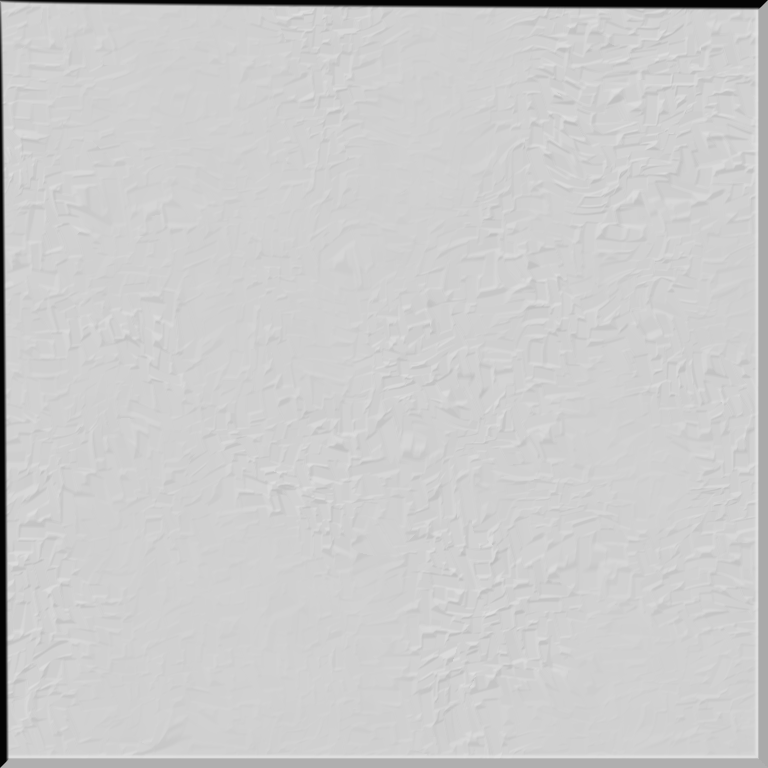
Give the GLSL for this texture, as a WebGL 2 fragment shader.

```glsl
#version 300 es
precision highp float;
// Pale plaster panel with short trowel flakes in low relief and a bevelled rim.

uniform vec2 u_resolution;
out vec4 fragColor;

vec3 hash3(vec2 cell) {
    vec3 p = fract(cell.xyx * vec3(0.1031, 0.1030, 0.0973));
    p += dot(p, p.yxz + 33.33);
    return fract((p.xxy + p.yzz) * p.zyx);
}

float valueNoise(vec2 p) {
    vec2 cell = floor(p);
    vec2 f = fract(p);
    f = f * f * (3.0 - 2.0 * f);
    float low = mix(hash3(cell).x, hash3(cell + vec2(1, 0)).x, f.x);
    float high = mix(hash3(cell + vec2(0, 1)).x, hash3(cell + vec2(1, 1)).x, f.x);
    return mix(low, high, f.y);
}

// Height of overlapping tilted flakes, laid roughly across or upright.
float flakeHeight(vec2 p, float uprightShare) {
    vec2 home = floor(p);
    float height = 0.0;
    for (int y = -2; y <= 2; y++) {
        for (int x = -2; x <= 2; x++) {
            vec2 cell = home + vec2(x, y);
            vec3 place = hash3(cell + 17.0);
            vec3 form = hash3(cell + 91.0);
            float angle = (form.x - 0.5) * 0.6 + 0.12;
            if (place.z < uprightShare) angle += 1.5708;
            vec2 axis = vec2(cos(angle), sin(angle));
            vec2 q = p - cell - place.xy;
            q = vec2(dot(q, axis), dot(q, vec2(-axis.y, axis.x)));
            vec2 halfSize = vec2(0.55 + 0.7 * form.y, 0.22 + 0.2 * form.z);
            vec2 outside = max(abs(q) - halfSize, 0.0);
            vec2 tilt = (hash3(cell + 53.0).xy - 0.5) * vec2(0.16, 0.4);
            float top = 0.16 + 0.22 * form.z + dot(q, tilt);
            height = max(height, top - 0.85 * length(outside));
        }
    }
    return height;
}

void main() {
    vec2 uv = gl_FragCoord.xy / u_resolution;
    float pixel = 1.0 / min(u_resolution.x, u_resolution.y);

    // Relief, lit from the lower right
    vec2 warp = vec2(valueNoise(uv * 13.0), valueNoise(uv * 13.0 + 40.0)) - 0.5;
    vec2 p = (uv + warp * 0.035) * 58.0;
    float upright = clamp(0.2 + 0.6 * valueNoise(uv * 6.0 + 8.0)
        + 0.25 * (0.5 - uv.x) + 0.2 * (0.5 - uv.y), 0.08, 0.9);
    vec2 e = vec2(0.09, 0.0);
    vec2 slope = vec2(
        flakeHeight(p + e.xy, upright) - flakeHeight(p - e.xy, upright),
        flakeHeight(p + e.yx, upright) - flakeHeight(p - e.yx, upright)) / (2.0 * e.x);
    float patches = 0.6 * valueNoise(uv * 5.0 + 3.0) + 0.4 * valueNoise(uv * 14.0);
    float strength = mix(0.25, 1.25, smoothstep(0.25, 0.75, patches));
    float light = dot(slope, vec2(-0.5, 0.85)) * strength;
    float shade = 0.817 + (light > 0.0 ? 0.05 : 0.068) * light;
    shade += 0.008 * (valueNoise(uv * 30.0) - 0.5);

    // Lit rim on the right and bottom
    vec2 far = vec2(1.0 - uv.x, 1.0 - uv.y);
    float litEdge = min(far.x, uv.y);
    float glint = exp(-pow((litEdge - 0.0145) / 0.0025, 2.0));
    shade = mix(shade, 0.89, 0.8 * glint);
    float rimTone = far.x < uv.y ? 0.665 : 0.685;
    shade = mix(rimTone, shade, smoothstep(0.0115, 0.0115 + max(0.002, pixel), litEdge));

    // Shadowed rim on the left and top, thinning into the upper left corner
    float leftWidth = 0.0105 * sqrt(far.y);
    float topWidth = 0.0015 + 0.0105 * sqrt(uv.x);
    float soft = max(0.0035, pixel);
    float leftShadow = 1.0 - smoothstep(leftWidth - soft, leftWidth + soft * 0.6, uv.x);
    float topShadow = 1.0 - smoothstep(topWidth - soft, topWidth + soft * 0.6, far.y);
    leftShadow *= smoothstep(-pixel, pixel, uv.y - uv.x);
    topShadow *= smoothstep(-pixel, pixel, far.x - far.y);
    shade = mix(shade, 0.015, max(leftShadow, topShadow));

    fragColor = vec4(vec3(clamp(shade, 0.0, 0.9)), 1.0);
}
```
